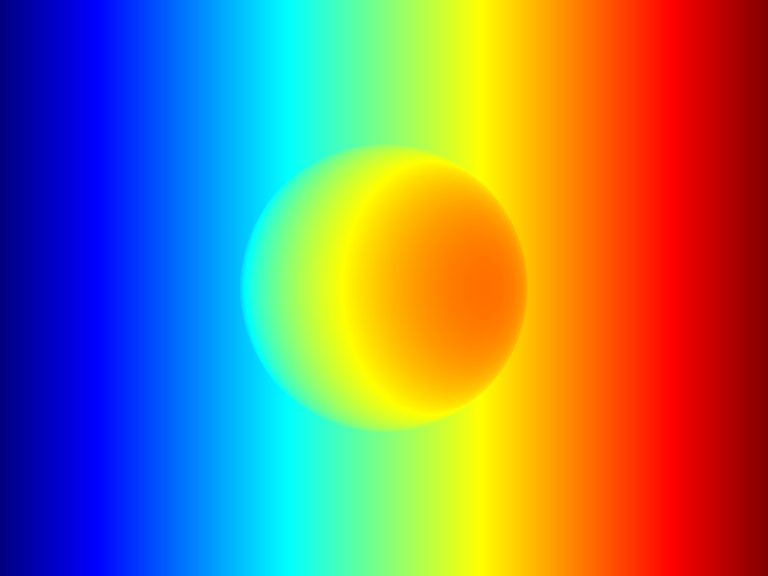
A Shadertoy shader for this texture map:

```glsl
// A rainbow heat map running left to right, with a sphere bulging from its centre.
// The sphere's height is added to the horizontal ramp, and the sum is coloured
// through a piecewise linear blue-cyan-yellow-red palette.

// Dark blue, blue, cyan, yellow, red, dark red for t from 0 to 1
vec3 heatPalette(float t) {
    return clamp(1.5 - abs(4.0 * t - vec3(3.0, 2.0, 1.0)), 0.0, 1.0);
}

// Height of a hemisphere above the plane, zero outside its rim
float sphereHeight(vec2 p, float radius) {
    return sqrt(max(radius * radius - dot(p, p), 0.0));
}

void mainImage(out vec4 fragColor, in vec2 fragCoord) {
    // Centred coordinates, in units of the canvas height
    vec2 p = (fragCoord - 0.5 * iResolution.xy) / iResolution.y;
    float aspect = iResolution.x / iResolution.y;
    float pixel = 1.0 / iResolution.y;

    // Average the height over four subsamples to smooth the steep rim
    float height = 0.0;
    for (int i = 0; i < 4; i++) {
        vec2 offset = (vec2(i % 2, i / 2) - 0.5) * 0.5 * pixel;
        height += 0.25 * sphereHeight(p + offset, 0.25);
    }

    // Ramp position, pushed toward red by the sphere
    float heat = 0.5 + (p.x + height) / aspect;
    fragColor = vec4(heatPalette(heat), 1.0);
}
```
